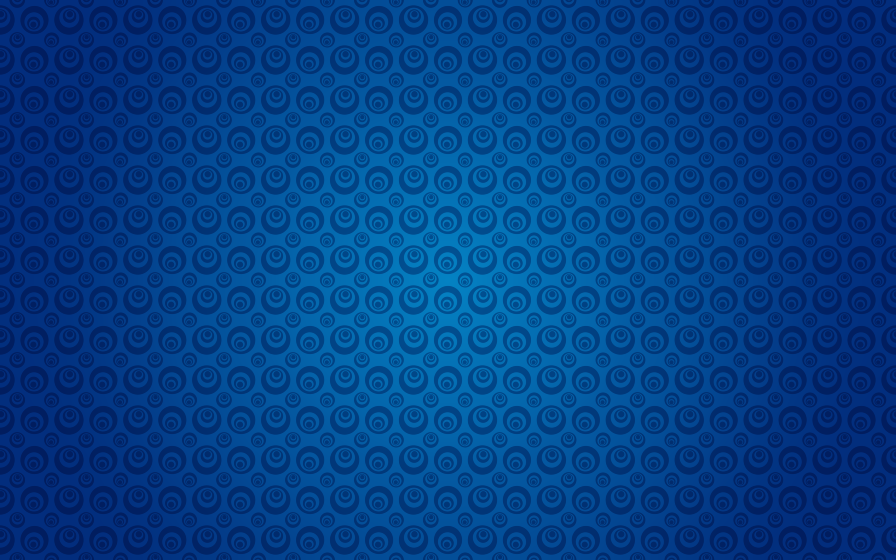
Give the GLSL for this pattern, as a Shadertoy shader.

```glsl
const float ASPECT = 1.6;
const vec2 REPEATS = vec2(26.0, 14.0);   // even column count, so the alternation wraps
const float PI = 3.14159265;

float disk(vec2 p, float radius, float blur) {
    return smoothstep(blur, -blur, length(p) - radius);
}

// Nested off-centre disks, alternately inked and cleared
float nestedRings(vec2 p, float radius, vec2 lean, float shrink, float blur) {
    float ink = 0.0;
    float tone = 1.0;
    float r = radius;
    for (int i = 0; i < 5; i++) {
        vec2 center = lean * (radius - r);
        ink += tone * disk(p - center, r, blur);
        tone = -tone;
        r *= shrink;
    }
    return clamp(ink, 0.0, 1.0);
}

// One lattice of rings; neighbouring columns lean up and down in turn
float ringLattice(vec2 uv, vec2 offset, float radius, float shrink, float blur) {
    vec2 grid = uv * REPEATS - offset;
    vec2 cell = floor(grid + 0.5);
    vec2 local = (grid - cell) * vec2(ASPECT, 1.0) / REPEATS;
    float odd = mod(cell.x, 2.0);
    vec2 lean = mix(vec2(0.08, 0.50), vec2(-0.10, -0.42), odd);
    return nestedRings(local, radius * (1.0 - 0.04 * odd), lean, shrink, blur);
}

// Distance from the middle, 0 to 1, rounded off where the tile wraps
vec2 wrappedDistance(vec2 uv, float sharpness) {
    return asin(sharpness * abs(sin(PI * (uv - 0.5)))) / asin(sharpness);
}

vec3 glow(float d) {
    vec3 core = vec3(0.015, 0.510, 0.765);
    vec3 middle = vec3(0.015, 0.365, 0.645);
    vec3 rim = vec3(0.008, 0.178, 0.490);
    vec3 color = mix(core, middle, clamp(d / 0.38, 0.0, 1.0));
    return mix(color, rim, smoothstep(0.28, 0.87, d));
}

void mainImage(out vec4 fragColor, in vec2 fragCoord) {
    vec2 uv = fragCoord / iResolution.xy;
    float blur = 0.6 / iResolution.y;

    // Radial light
    vec2 reach = wrappedDistance(uv, 0.985) * vec2(0.5 * ASPECT, 0.5);
    vec3 color = glow(length(reach));

    // Large rings, with small ones in the gaps between four of them
    float large = ringLattice(uv, vec2(0.0, 0.5), 0.0262, 0.68, blur);
    float small = ringLattice(uv, vec2(0.5, 0.0), 0.0140, 0.72, blur);
    float ink = max(large, small);

    color *= mix(vec3(1.0), vec3(0.35, 0.64, 0.76), ink);
    fragColor = vec4(color, 1.0);
}
```
